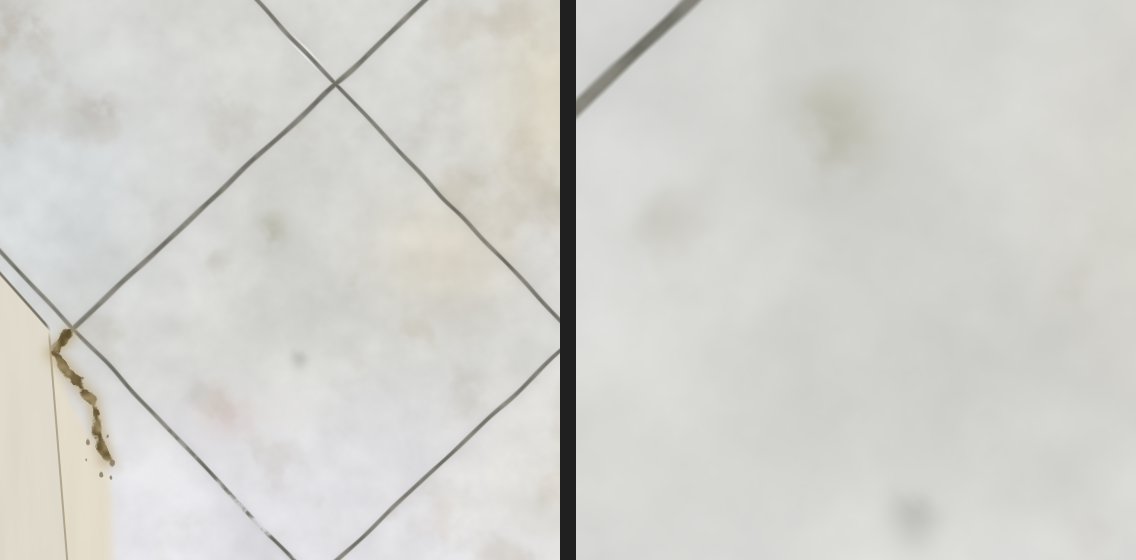
Left: the whole. Right: its middle third, enlarged.
A Shadertoy shader for this texture:

```glsl
// Pale stone floor tiles laid diagonally, with thin worn grout and a chipped, cream skirting corner.

float hash(vec2 p) {
    vec3 q = fract(vec3(p.xyx) * 0.1031);
    q += dot(q, q.yzx + 33.33);
    return fract((q.x + q.y) * q.z);
}

float noise(vec2 p) {
    vec2 i = floor(p), f = fract(p);
    f = f * f * (3.0 - 2.0 * f);
    return mix(mix(hash(i), hash(i + vec2(1, 0)), f.x),
               mix(hash(i + vec2(0, 1)), hash(i + vec2(1, 1)), f.x), f.y);
}

float fbm(vec2 p) {
    float sum = 0.0, amp = 0.5;
    for (int i = 0; i < 5; i++) {
        sum += amp * noise(p);
        p = mat2(1.6, 1.2, -1.2, 1.6) * p + 7.3;
        amp *= 0.5;
    }
    return sum;
}

float segment(vec2 p, vec2 a, vec2 b) {
    vec2 pa = p - a, ba = b - a;
    return length(pa - ba * clamp(dot(pa, ba) / dot(ba, ba), 0.0, 1.0));
}

// Soft elliptical patch of colour
float patchAt(vec2 p, vec2 centre, vec2 radius) {
    vec2 q = (p - centre) / radius;
    return exp(-dot(q, q));
}

vec3 stone(vec2 p, vec2 tile) {
    vec2 q = p + 5.0 * vec2(hash(tile + 20.0), hash(tile + 51.0));
    float cloud = fbm(q * 6.0), grain = fbm(q * 26.0 + 4.0);

    // Broad light: cool left, warm right, bright towards the bottom
    vec3 c = vec3(0.842, 0.843, 0.828);
    c = mix(c, vec3(0.83, 0.85, 0.86), 0.8 * patchAt(p, vec2(0.08, 0.68), vec2(0.22, 0.25)));
    c = mix(c, vec3(0.89, 0.89, 0.905), smoothstep(0.42, 0.12, p.y + 0.12 * (cloud - 0.5)));
    c = mix(c, vec3(0.88, 0.88, 0.885), 0.8 * patchAt(p, vec2(0.98, 0.55), vec2(0.1, 0.13)));
    c = mix(c, vec3(0.87, 0.845, 0.77), 0.85 * patchAt(p, vec2(1.0, 0.83), vec2(0.13, 0.2)));
    c = mix(c, vec3(0.87, 0.845, 0.78), 0.8 * patchAt(p, vec2(0.8, 0.55), vec2(0.13, 0.11)));
    c = mix(c, vec3(0.87, 0.86, 0.83), 0.8 * patchAt(p, vec2(0.98, 0.14), vec2(0.18, 0.16)));

    // Mottling, veins and small stains
    c += 0.09 * (cloud - 0.48) + 0.06 * (grain - 0.48);
    c += 0.012 * (hash(tile + 9.0) - 0.5);
    c -= vec3(0.035, 0.045, 0.06) * smoothstep(0.54, 0.75, fbm(q * 9.0 + 11.0));
    float blotch = smoothstep(0.3, 0.65, grain);
    c -= vec3(0.03, 0.065, 0.075) * blotch * patchAt(p, vec2(0.42, 0.26), vec2(0.07, 0.05));
    c -= vec3(0.09, 0.09, 0.13) * blotch * patchAt(p, vec2(0.485, 0.59), vec2(0.03, 0.035));
    c -= 0.11 * blotch * patchAt(p, vec2(0.535, 0.36), vec2(0.016, 0.02));
    c -= vec3(0.08, 0.10, 0.12) * blotch * patchAt(p, vec2(0.04, 0.95), vec2(0.08, 0.05));
    c -= vec3(0.06, 0.08, 0.09) * blotch * patchAt(p, vec2(0.18, 0.81), vec2(0.05, 0.04));
    return c;
}

void mainImage(out vec4 fragColor, in vec2 fragCoord) {
    vec2 p = fragCoord / iResolution.y;
    float px = 1.0 / iResolution.y;

    // Skewed tile lattice, with a slight wobble in the joints
    vec2 wobble = 0.004 * (vec2(noise(p * 14.0), noise(p * 14.0 + 40.0)) - 0.5);
    vec2 t = inverse(mat2(-0.468, -0.437, 0.430, -0.452)) * (p + wobble - vec2(0.599, 0.850));
    vec2 joint = abs(fract(t + 0.5) - 0.5) * vec2(0.640, 0.624);
    vec3 color = stone(p, floor(t));

    // Grout: a soft shoulder and a darker, uneven core
    float wear = fbm(p * 32.0);
    vec2 halfWidth = vec2(0.0037, abs(t.y) < 0.5 ? 0.0050 : 0.0038) * (0.75 + 0.5 * wear);
    vec2 core = 1.0 - smoothstep(halfWidth * 0.35, halfWidth + px, joint);
    float faded = smoothstep(0.3, 0.02, p.y) * smoothstep(0.42, 0.62, wear);
    float grout = max(core.x * (1.0 - faded), core.y);
    color -= 0.05 * exp(-min(joint.x, joint.y) / 0.007);
    color = mix(color, mix(vec3(0.34, 0.34, 0.31), vec3(0.60, 0.59, 0.55), wear), 0.95 * grout);
    float glint = smoothstep(0.003, 0.0, abs(joint.x - 0.006)) * patchAt(p, vec2(0.55, 0.91), vec2(0.035));
    color = mix(color, vec3(0.95), 0.7 * glint);

    // Cream skirting: a left board and a rough-edged right board
    float top = 0.512 - 1.12 * p.x - p.y;
    float seam = p.x - 0.088 - 0.08 * (0.4 - p.y);
    float rough = 0.012 * (fbm(p * 28.0) - 0.5);
    float edge = 0.20 - 0.10 * smoothstep(0.10, 0.37, p.y) + rough;
    vec3 cream = vec3(0.872, 0.852, 0.795) + 0.03 * (fbm(p * vec2(40.0, 5.0)) - 0.5);
    float rightBoard = smoothstep(0.012, -0.012, p.x - edge) * smoothstep(0.39, 0.36, p.y);
    color = mix(color, cream + vec3(0.02, 0.01, 0.0), rightBoard * step(0.0, seam));
    float leftBoard = smoothstep(-px, px, top) * smoothstep(px, -px, seam);
    color = mix(color, cream, leftBoard);
    float cornerEnd = smoothstep(0.092, 0.08, p.x);
    color = mix(color, vec3(0.43, 0.41, 0.36), 0.9 * cornerEnd * smoothstep(0.006, 0.001, abs(top)));
    float seamLine = smoothstep(0.003, 0.0005, abs(seam)) * smoothstep(0.41, 0.39, p.y);
    color = mix(color, vec3(0.62, 0.57, 0.47), 0.75 * seamLine);

    // Ragged brown crack where the boards have chipped away
    vec2 path[6] = vec2[6](vec2(0.122, 0.402), vec2(0.096, 0.370), vec2(0.130, 0.327),
                           vec2(0.165, 0.285), vec2(0.176, 0.230), vec2(0.189, 0.182));
    float crack = 1.0;
    for (int i = 0; i < 5; i++) crack = min(crack, segment(p, path[i], path[i + 1]));
    float ragged = crack + 0.022 * (fbm(p * 55.0) - 0.5);
    color = mix(color, vec3(0.72, 0.64, 0.48), 0.6 * exp(-crack * crack / 0.0003));
    vec3 dirt = mix(vec3(0.33, 0.27, 0.14), vec3(0.60, 0.53, 0.38), noise(p * 90.0));
    color = mix(color, dirt, 0.9 * smoothstep(0.009, 0.004, ragged));

    // Loose crumbs around its lower end
    for (int i = 0; i < 7; i++) {
        vec2 crumb = vec2(0.135, 0.135) + vec2(0.085, 0.09) * vec2(hash(vec2(i, 3)), hash(vec2(i, 8)));
        float radius = 0.002 + 0.004 * hash(vec2(i, 5));
        float d = length((p - crumb) * vec2(1.3, 0.9)) + 0.004 * (noise(p * 160.0) - 0.5);
        color = mix(color, vec3(0.50, 0.46, 0.36), 0.8 * smoothstep(radius + px, radius - px, d));
    }
    fragColor = vec4(clamp(color, 0.0, 1.0), 1.0);
}
```
